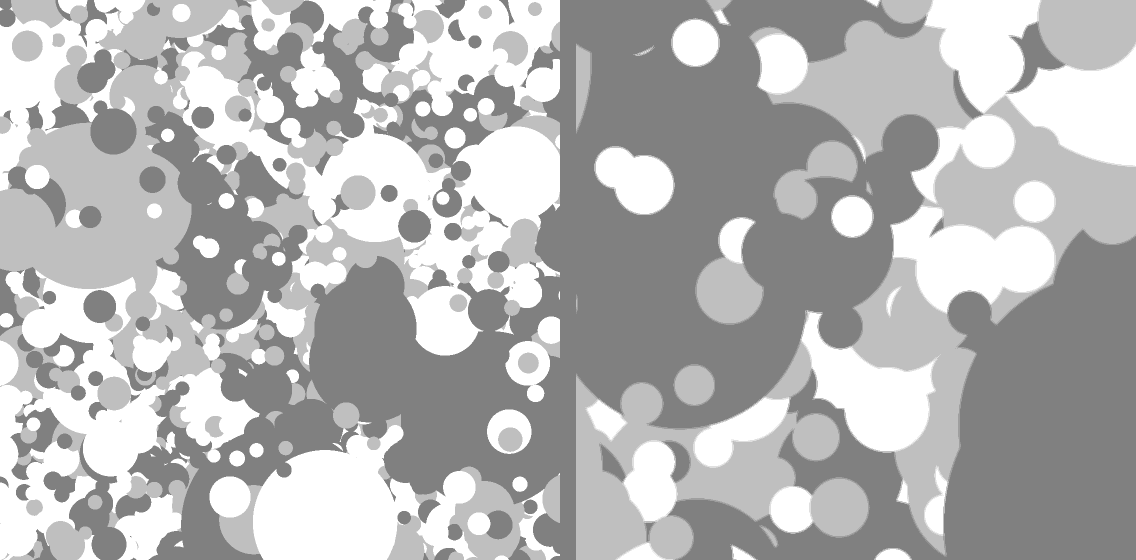
Left: the whole. Right: its middle third, enlarged.
This pattern is drawn by a three.js fragment shader. Its source:

```glsl
// Opaque discs in three flat greys, heaped at random depths ("dead leaves").
// Each octave of disc size has its own jittered grid, so every octave covers
// the same area; at each point the disc with the greatest depth value shows.

varying vec2 vUv;

const vec3 WHITE = vec3(1.0);
const vec3 LIGHT_GREY = vec3(0.75);
const vec3 MID_GREY = vec3(0.5);

const float WHITE_SHARE = 0.37;
const float MID_SHARE = 0.34;

const float LARGEST_RADIUS = 0.185;
const int OCTAVES = 4;
const int DISCS_PER_CELL = 5;
const float SEED = 17.0;
const float SAMPLE_OFFSET = 0.00045; // antialiasing reach, in canvas units

vec4 hash4(vec4 p) {
  p = fract(p * vec4(0.1031, 0.1030, 0.0973, 0.1099));
  p += dot(p, p.wzxy + 33.33);
  return fract((p.xxyz + p.yzzw) * p.zywx);
}

// Radius as a fraction of the octave's largest, from 0.5 to 1, density r^-3.
float powerLawRadius(float u) {
  return inversesqrt(4.0 - 3.0 * u);
}

// Tones are spread evenly over the discs of one cell.
float discTone(vec2 cell, float octave, float index) {
  float start = hash4(vec4(cell, octave + 41.0, SEED)).x;
  return fract(start + index / float(DISCS_PER_CELL));
}

// Tests the discs of one cell; top holds the (depth, tone) found so far.
void stackCell(vec2 p, vec2 cell, float octave, inout vec2 top) {
  for (int i = 0; i < DISCS_PER_CELL; i++) {
    float index = float(i);
    vec4 h = hash4(vec4(cell + 50.0, octave * 7.0 + 3.0, index + SEED));
    vec2 offset = p - cell - h.xy;
    float radius = 0.5 * powerLawRadius(h.z);
    if (h.w > top.x && dot(offset, offset) < radius * radius) {
      top = vec2(h.w, discTone(cell + 50.0, octave, index));
    }
  }
}

vec3 toneColour(float tone) {
  if (tone < WHITE_SHARE) return WHITE;
  return tone < WHITE_SHARE + MID_SHARE ? MID_GREY : LIGHT_GREY;
}

vec3 discHeap(vec2 uv) {
  vec2 top = vec2(-1.0, 0.0);
  float cellSize = 2.0 * LARGEST_RADIUS;
  for (int o = 0; o < OCTAVES; o++) {
    float octave = float(o);
    vec2 p = uv / cellSize + vec2(0.37, 0.71) * (octave + 1.0);
    vec2 corner = floor(p - 0.5);
    // A disc reaches at most half a cell out, so four cells are enough.
    for (int y = 0; y < 2; y++) {
      for (int x = 0; x < 2; x++) {
        stackCell(p, corner + vec2(float(x), float(y)), octave, top);
      }
    }
    cellSize *= 0.5;
  }
  return toneColour(top.y);
}

void main() {
  // Four samples give crisp but smooth edges.
  vec2 d = vec2(SAMPLE_OFFSET, -SAMPLE_OFFSET);
  vec3 colour = discHeap(vUv + d.xx) + discHeap(vUv + d.xy)
              + discHeap(vUv + d.yx) + discHeap(vUv + d.yy);
  gl_FragColor = vec4(colour * 0.25, 1.0);
}
```
